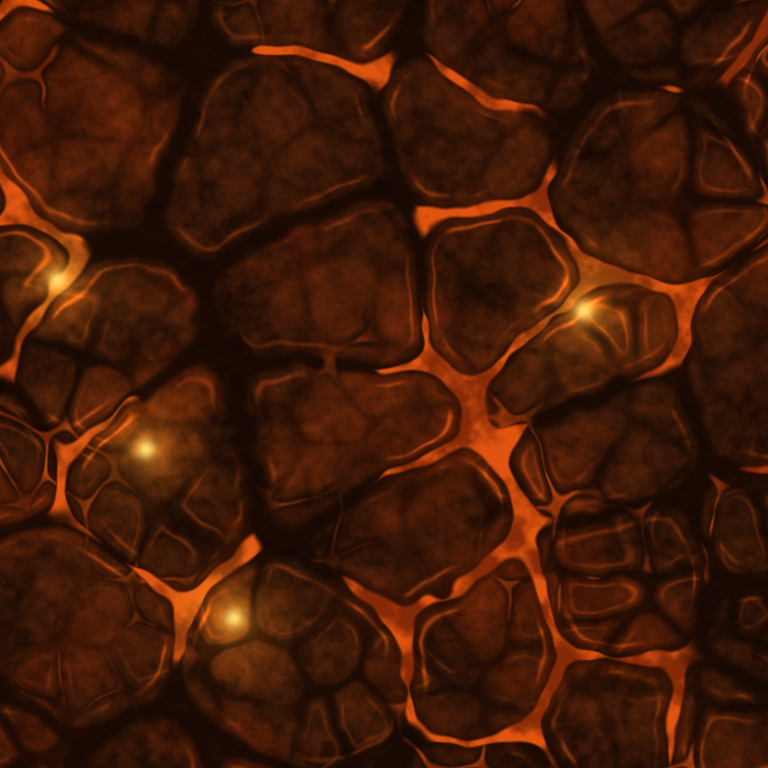
Reproduce this texture procedurally as a Shadertoy shader.

```glsl
// Cooling lava crust: rounded dark stones split by cracks, some of them molten.
// Two scales of Voronoi borders form plates and rubble; noise sets grain and heat,
// and a few hot spots cast a golden light on the stones around them.

vec2 hash2(vec2 p) {
    return fract(sin(vec2(dot(p, vec2(127.1, 311.7)), dot(p, vec2(269.5, 183.3)))) * 43758.5453);
}

float noise(vec2 p) {
    vec2 i = floor(p), f = fract(p);
    f = f * f * (3.0 - 2.0 * f);
    return mix(mix(hash2(i).x, hash2(i + vec2(1, 0)).x, f.x),
               mix(hash2(i + vec2(0, 1)).x, hash2(i + vec2(1, 1)).x, f.x), f.y);
}

float fbm(vec2 p) {
    float sum = 0.0, amp = 0.53;
    for (int i = 0; i < 4; i++) {
        sum += amp * noise(p);
        p = mat2(1.6, 1.2, -1.2, 1.6) * p + 7.3;
        amp *= 0.5;
    }
    return sum;
}

// Distance to the nearest cell border, in canvas units, with rounded corners
float borderDistance(vec2 p, float scale) {
    p *= scale;
    vec2 cell = floor(p), f = fract(p), nearest = vec2(0.0);
    float best = 9.0;
    for (int y = -1; y <= 1; y++)
    for (int x = -1; x <= 1; x++) {
        vec2 g = vec2(x, y);
        vec2 r = g + 0.06 + 0.88 * hash2(cell + g) - f;
        if (dot(r, r) < best) { best = dot(r, r); nearest = r; }
    }
    float sum = 0.0;
    for (int y = -2; y <= 2; y++)
    for (int x = -2; x <= 2; x++) {
        vec2 g = vec2(x, y);
        vec2 r = g + 0.06 + 0.88 * hash2(cell + g) - f;
        vec2 across = r - nearest;
        if (dot(across, across) > 0.0001)
            sum += exp(-16.0 * dot(0.5 * (r + nearest), normalize(across)));
    }
    return -log(sum + 1e-6) / (16.0 * scale);
}

// Soft thin line centred on a given distance
float line(float d, float centre, float width) {
    float x = (d - centre) / width;
    return exp(-x * x);
}

void mainImage(out vec4 fragColor, in vec2 fragCoord) {
    vec2 p = fragCoord / iResolution.y;

    // Wobble the borders
    vec2 q = p + 0.035 * (vec2(noise(p * 8.0), noise(p * 8.0 + 31.0)) - 0.5);
    q += 0.009 * (vec2(noise(p * 36.0), noise(p * 36.0 + 17.0)) - 0.5);

    // Plates, and rubble that shows only in patches
    float plate = borderDistance(q + 3.0, 4.6);
    float rubbleArea = smoothstep(0.38, 0.62, fbm(p * 4.0 + 11.0));
    float rubble = borderDistance(q + 8.0, 11.0);
    float stoneEdge = min(plate, rubble + 0.012 * (1.0 - rubbleArea));

    // Hot spots
    float aura = 0.0, halo = 0.0, core = 0.0;
    for (float i = 0.0; i < 4.0; i++) {
        float last = floor(i / 3.0);
        vec2 spot = vec2(0.075 + 0.115 * i + 0.34 * last, 0.635 - 0.22 * i + 0.62 * last);
        float r = length(p - spot);
        aura += exp(-r * r / 0.0055);
        halo += exp(-r * r / 0.0007);
        core += exp(-r * r / 0.00013);
    }

    // Stone surface: mottling, fine grain and hairline veins
    float mottle = fbm(p * 13.0);
    float grain = fbm(p * 75.0 + 5.0);
    float vein = line(fbm(p * 22.0 + 40.0), 0.5, 0.025);
    float tone = 0.5 + 1.1 * (mottle - 0.5) + 0.9 * (grain - 0.5) - 0.16 * vein;
    vec3 col = mix(vec3(0.115, 0.043, 0.014), vec3(0.31, 0.125, 0.035), clamp(tone, 0.0, 1.2));
    col *= 0.8 + 0.25 * smoothstep(0.0, 0.035, stoneEdge);

    // Warm rust patches
    col += vec3(0.10, 0.025, 0.0) * smoothstep(0.52, 0.75, fbm(p * 6.0 + 60.0));

    // Golden light on the stones
    col += aura * (0.45 + 0.9 * mottle) * vec3(0.25, 0.135, 0.025) * (0.7 + 0.6 * grain);

    // Lit rims just inside the stones, broken up by noise
    float heat = smoothstep(0.46, 0.64, fbm(p * 5.0 + 23.0) + 0.16 * aura);
    float broken = smoothstep(0.40, 0.68, fbm(p * 16.0 + 90.0) + 0.15 * aura);
    float rim = line(plate, 0.019, 0.0028) + 0.7 * rubbleArea * line(rubble, 0.013, 0.0025);
    col += rim * broken * (0.45 + 0.4 * heat + 0.4 * aura) * vec3(0.46, 0.18, 0.035);

    // Dark cracks of uneven width
    float crackWidth = 0.006 + 0.012 * noise(p * 14.0 + 2.0);
    float plateCrack = 1.0 - smoothstep(0.3 * crackWidth, crackWidth + 0.003, plate);
    float rubbleCrack = 1.0 - smoothstep(0.001, 0.6 * crackWidth + 0.002, rubble);
    float crack = max(plateCrack, rubbleCrack * mix(0.22, 0.9, rubbleArea));
    col = mix(col, vec3(0.085, 0.030, 0.011) * (0.8 + 0.5 * grain), 0.88 * crack);

    // Molten seams that taper out, and embers between the rubble
    float seamWidth = 0.0075 * heat - 0.001 + 0.005 * (noise(p * 40.0) - 0.5);
    float seam = (1.0 - smoothstep(-0.0025, 0.0025, plate - seamWidth)) * smoothstep(0.05, 0.4, heat);
    float emberArea = rubbleArea * smoothstep(0.54, 0.66, fbm(p * 9.0 + 51.0));
    float ember = emberArea * (1.0 - smoothstep(-0.001, 0.004, rubble));
    col += heat * exp(-max(plate, 0.0) / 0.016) * vec3(0.16, 0.045, 0.004);
    vec3 lava = mix(vec3(0.52, 0.16, 0.025), vec3(0.88, 0.33, 0.06), smoothstep(0.3, 0.7, fbm(p * 30.0)));
    lava += vec3(0.06, 0.14, 0.04) * aura;
    col = mix(col, lava, max(seam, 0.8 * ember));

    // Glowing hearts of the hot spots
    col += halo * vec3(0.33, 0.23, 0.06);
    col = mix(col, vec3(1.0, 0.86, 0.44), min(core, 1.0));

    fragColor = vec4(clamp(col, 0.0, 1.0), 1.0);
}
```
